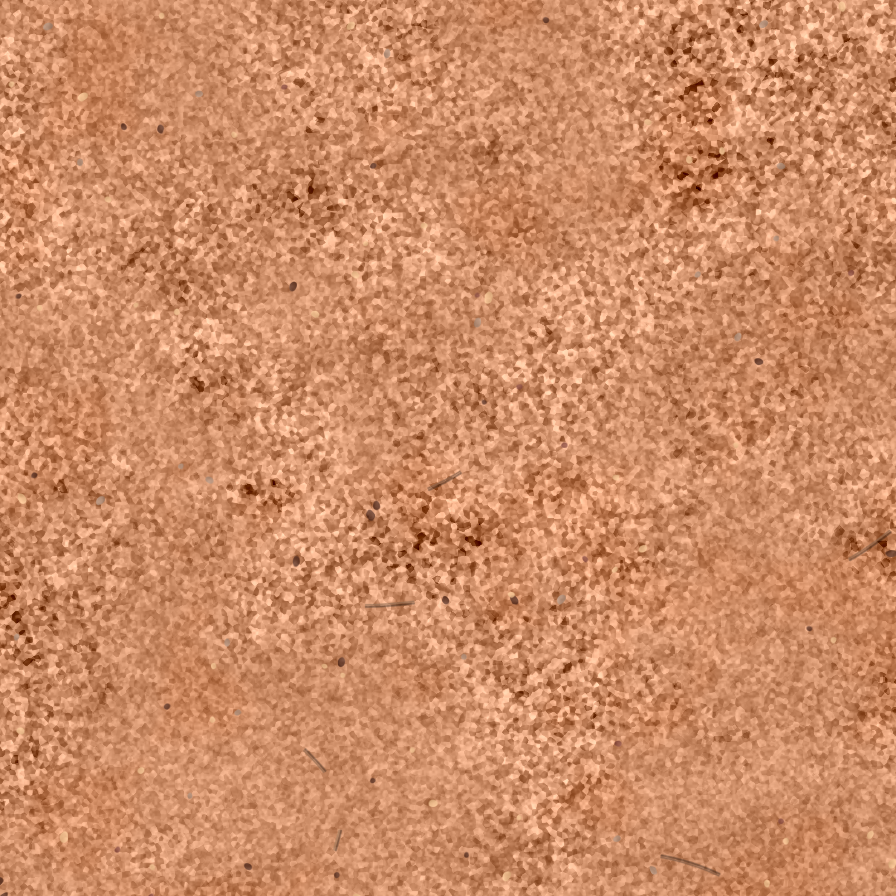
Reproduce this texture procedurally as a Shadertoy shader.

```glsl
// Dry reddish-orange sandy soil: fine blended cellular grains whose contrast
// varies in soft patches, over slanted drifts of dust, with dark clumps,
// a sparse scatter of small pebbles and a few thin dry twigs.

vec3 hash3(vec2 p) {
    vec3 q = fract(p.xyx * vec3(0.1031, 0.1030, 0.0973));
    q += dot(q, q.yxz + 33.33);
    return fract((q.xxy + q.yzz) * q.zyx);
}

float valueNoise(vec2 p) {
    vec2 cell = floor(p), f = fract(p);
    f = f * f * (3.0 - 2.0 * f);
    float low = mix(hash3(cell).x, hash3(cell + vec2(1, 0)).x, f.x);
    float high = mix(hash3(cell + vec2(0, 1)).x, hash3(cell + 1.0).x, f.x);
    return mix(low, high, f.y);
}

float fbm(vec2 p) {
    float sum = 0.0, amplitude = 0.53;
    for (int i = 0; i < 4; i++) {
        sum += amplitude * valueNoise(p);
        p = mat2(1.6, 1.2, -1.2, 1.6) * p + 17.3;
        amplitude *= 0.5;
    }
    return sum;
}

// Random tone from -1 to 1 per grain, softly blended where grains meet
float grainTone(vec2 p) {
    vec2 cell = floor(p);
    float tone = 0.0, total = 0.0;
    for (int y = -1; y <= 1; y++)
    for (int x = -1; x <= 1; x++) {
        vec2 id = cell + vec2(x, y);
        vec3 rnd = hash3(id + 7.0);
        vec2 d = p - id - rnd.xy;
        float weight = exp(-14.0 * dot(d, d));
        tone += weight * (2.0 * rnd.z - 1.0);
        total += weight;
    }
    return tone / max(total, 1e-5);
}

// Small scattered stones: cream, dark brown, maroon or grey
vec3 addPebbles(vec3 colour, vec2 uv, float pixel) {
    vec2 p = uv * 24.0, cell = floor(p);
    for (int y = -1; y <= 1; y++)
    for (int x = -1; x <= 1; x++) {
        vec2 id = cell + vec2(x, y);
        vec3 place = hash3(id + 51.0), kind = hash3(id + 143.0);
        if (kind.x > 0.16) continue;
        vec2 d = (p - id - place.xy) / 24.0;
        float angle = 6.283 * place.z;
        d = mat2(cos(angle), -sin(angle), sin(angle), cos(angle)) * d;
        d.y *= 1.0 + 0.5 * kind.z;
        float wobble = 0.0016 * (valueNoise(uv * 240.0) - 0.5);
        float edge = length(d) + wobble - mix(0.003, 0.0068, kind.z * kind.z);
        vec3 stone = vec3(0.94, 0.75, 0.56);
        if (kind.y > 0.45) stone = vec3(0.38, 0.22, 0.16);
        if (kind.y > 0.72) stone = vec3(0.55, 0.31, 0.26);
        if (kind.y > 0.88) stone = vec3(0.69, 0.56, 0.48);
        stone += 10.0 * (d.y - d.x) + 0.08 * (valueNoise(uv * 300.0) - 0.5);
        colour = mix(colour, stone, 0.85 * (1.0 - smoothstep(-pixel, pixel, edge)));
    }
    return colour;
}

// Thin bent twigs, each with a shadow on its lower side
vec3 addTwigs(vec3 colour, vec2 uv, float pixel) {
    for (int i = 0; i < 6; i++) {
        vec3 place = hash3(vec2(float(i) * 5.7 + 2.0, 31.0));
        vec3 shape = hash3(vec2(float(i) * 3.1 + 9.0, 77.0));
        float angle = 3.142 * shape.x, halfLength = mix(0.010, 0.036, shape.y);
        vec2 d = mat2(cos(angle), -sin(angle), sin(angle), cos(angle)) * (uv - place.xy);
        d.y += 5.0 * (shape.z - 0.5) * d.x * d.x;
        float along = max(abs(d.x) - halfLength, 0.0);
        float twig = length(vec2(along, d.y)) - 0.0008;
        float shadow = length(vec2(along, d.y + 0.0022)) - 0.0012;
        colour *= 1.0 - 0.35 * (1.0 - smoothstep(-pixel, pixel, shadow));
        vec3 wood = mix(vec3(0.48, 0.33, 0.25), vec3(0.88, 0.71, 0.53), shape.z);
        colour = mix(colour, wood, 0.8 * (1.0 - smoothstep(-pixel, pixel, twig)));
    }
    return colour;
}

void mainImage(out vec4 fragColor, in vec2 fragCoord) {
    vec2 uv = fragCoord / iResolution.y;
    float pixel = 1.0 / iResolution.y;

    // Patches of bare grit and smooth dust, and low slanted drifts
    float grit = smoothstep(0.30, 0.66, fbm(uv * 5.0 + 3.0) + 0.12 * (uv.y - 0.5));
    float clumps = smoothstep(0.42, 0.72, fbm(uv * 13.0 + 40.0));
    vec2 slant = mat2(0.96, -0.28, 0.28, 0.96) * uv;
    float drift = fbm(slant * vec2(5.0, 17.0) + 11.0) - 0.5;

    // Grains in three sizes
    float medium = grainTone(uv * 185.0);
    float coarse = grainTone(uv * 112.0 + 63.0);
    float fine = valueNoise(uv * 310.0) - 0.5;
    float tone = mix(0.09, 0.185, grit) * medium + mix(0.03, 0.10, grit) * coarse;
    tone += 0.12 * fine + 0.13 * drift - 0.045 * (clumps - 0.4) * grit;

    // Shadowed gaps and dark grit gather in the clumps
    float dark = smoothstep(0.50, 0.92, -grainTone(uv * 135.0 + 210.0));
    tone -= dark * (0.06 + 0.24 * clumps * grit);

    vec3 colour = vec3(0.817, 0.567, 0.418) + tone;
    float rust = smoothstep(0.52, 0.75, fbm(uv * 9.0 + 90.0));
    colour -= rust * vec3(0.015, 0.035, 0.045);
    colour = addPebbles(colour, uv, pixel);
    colour = addTwigs(colour, uv, pixel);
    fragColor = vec4(clamp(colour, 0.0, 1.0), 1.0);
}
```
